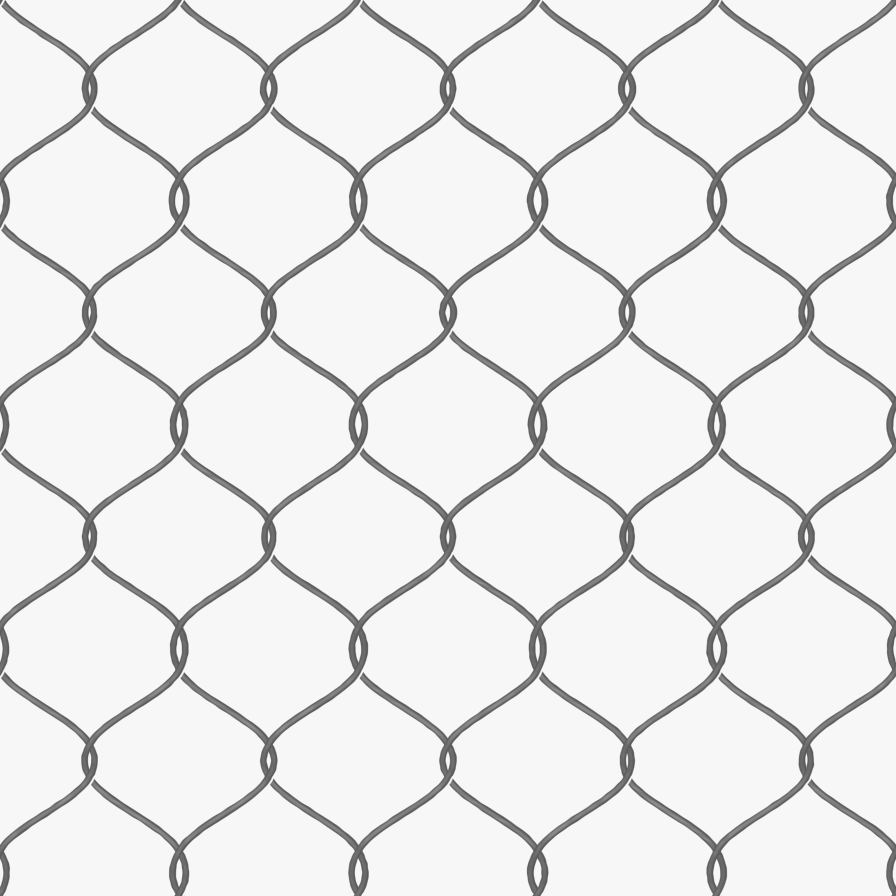
Give the GLSL for this pattern, as a Shadertoy shader.

```glsl
// Chain-link fence: wires zigzag upward and hook their neighbours in small oval loops.
// Each wire is a curve x(y) with a slope-corrected distance; wires rising to the
// right pass over the others. Whole repeats and wrapped noise make it tile.

const float COLUMNS = 5.0;             // repeats across
const float ROWS = 4.0;                // repeats up
const float SMALL_LOOP_Y = 0.151;      // height of the first small loop
const vec2 SMALL_LOOP = vec2(0.0056, 0.0175);  // half width, half height
const vec2 LARGE_LOOP = vec2(0.0072, 0.0235);
const float LOOP_VARIATION = 0.3;
const float S_BEND = 0.62;             // 0 straight diagonals, 1 full S curve
const float WIRE_RADIUS = 0.0037;
const float ROUGHNESS = 0.0007;        // bumps along the wire edges
const float BUMPS = 192.0;             // bumps over the canvas height
const float GAP = 0.0021;              // clear space beside an overlapping wire
const vec3 BACKGROUND = vec3(0.97);
const vec3 WIRE_DARK = vec3(0.35);
const vec3 WIRE_LIGHT = vec3(0.52);

const float STRIP = 0.5 / COLUMNS;     // width spanned by one wire
const float PERIOD = 1.0 / ROWS;

float hash(vec2 p) {
    return fract(sin(dot(p, vec2(127.1, 311.7))) * 43758.5453);
}

// Smooth noise along a wire, wrapping over the canvas height
float wireNoise(float y, float count, float id) {
    float t = y * count;
    float cell = floor(t);
    float a = hash(vec2(mod(cell, count), id));
    float b = hash(vec2(mod(cell + 1.0, count), id));
    return mix(a, b, smoothstep(0.0, 1.0, t - cell));
}

// Sideways bulge of a loop, zero at its two crossings
float bulge(float d, vec2 loopSize, float column, float row) {
    vec2 node = vec2(mod(column, 2.0 * COLUMNS), mod(row, ROWS));
    float vary = 1.0 + LOOP_VARIATION * (hash(node + 3.0) - 0.5);
    float t = d / loopSize.y;
    return loopSize.x * vary * (1.0 - t * t);
}

// Centre line of the wire in one strip
float wireX(float y, float strip) {
    float smallColumn = 2.0 * floor(strip * 0.5) + 1.0;
    float side = mod(strip, 2.0) < 0.5 ? -1.0 : 1.0;
    float v = (y - SMALL_LOOP_Y) / PERIOD;
    float row = floor(v + 0.5);
    float fromSmall = abs(v - row) * PERIOD;
    float fromLarge = 0.5 * PERIOD - fromSmall;
    float reach;
    if (fromSmall < SMALL_LOOP.y) {
        reach = -bulge(fromSmall, SMALL_LOOP, smallColumn, row);
    } else if (fromLarge < LARGE_LOOP.y) {
        reach = STRIP + bulge(fromLarge, LARGE_LOOP, smallColumn + side, floor(v));
    } else {
        float span = 0.5 * PERIOD - SMALL_LOOP.y - LARGE_LOOP.y;
        float t = (fromSmall - SMALL_LOOP.y) / span;
        reach = STRIP * mix(t, smoothstep(0.0, 1.0, t), S_BEND);
    }
    return smallColumn * STRIP + side * reach;
}

// Round shading with rough streaks; loops are darker than diagonals
vec3 wireColor(float across, float slope, float y, float id) {
    float core = 1.0 - smoothstep(0.15, 0.95, abs(across + 0.12));
    float streak = wireNoise(y + across * 0.004, BUMPS, id + 40.0);
    float diagonal = smoothstep(0.3, 1.2, abs(slope));
    float light = core * mix(0.45, 1.0, diagonal) * (0.75 + 0.45 * streak);
    return mix(WIRE_DARK, WIRE_LIGHT, light);
}

void mainImage(out vec4 fragColor, in vec2 fragCoord) {
    vec2 p = fragCoord / iResolution.xy;
    float soft = 0.8 / min(iResolution.x, iResolution.y);
    float here = floor(p.x / STRIP);
    vec3 color = BACKGROUND;

    // Layer 0 holds wires falling to the right, layer 1 those rising over them
    for (int layer = 0; layer < 2; layer++) {
        for (int k = -1; k <= 1; k++) {
            float strip = here + float(k);
            float id = mod(strip, 2.0 * COLUMNS);
            float x = wireX(p.y, strip);
            float e = 0.0008;
            float slope = (wireX(p.y + e, strip) - wireX(p.y - e, strip)) / (2.0 * e);
            if ((slope > 0.0) != (layer == 1)) continue;

            float s = (p.x - x) / sqrt(1.0 + slope * slope);
            float rough = ROUGHNESS * (wireNoise(p.y, BUMPS, id + 20.0 * step(0.0, s)) - 0.5);
            float d = abs(s) - WIRE_RADIUS - rough;

            // Gap where the upper end of a rising wire covers its neighbour
            if (layer == 1 && s > 0.0 && x > (strip + 0.5) * STRIP) {
                color = mix(color, BACKGROUND, 1.0 - smoothstep(-soft, soft, d - GAP));
            }
            vec3 metal = wireColor(s / WIRE_RADIUS, slope, p.y, id);
            color = mix(color, metal, 1.0 - smoothstep(-soft, soft, d));
        }
    }
    fragColor = vec4(color, 1.0);
}
```
